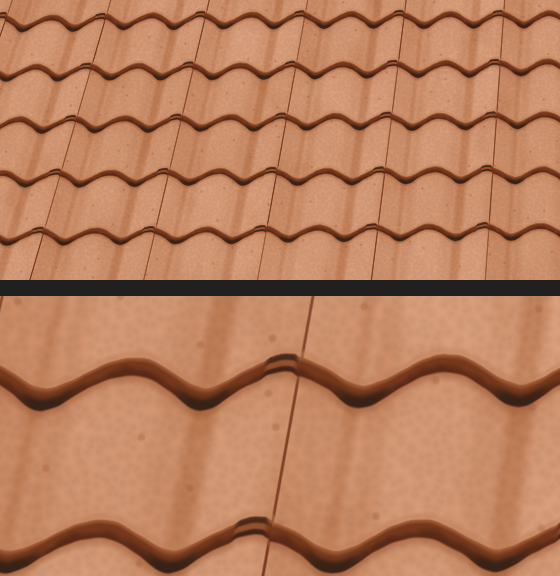
Top, the full canvas; bottom, a detail of the centre.
Give the GLSL for this texture, as a Shadertoy shader.

```glsl
// Clay roof: rows of double-roll tiles seen in slight perspective.
// Rows and columns come from a warped grid; each row ends in a scalloped lip
// with a shadow, and cellular noise and layered sines weather the clay.

const float TAU = 6.2831853;
const vec3 PALE   = vec3(0.825, 0.595, 0.460);
const vec3 TAN    = vec3(0.750, 0.500, 0.350);
const vec3 RUST   = vec3(0.620, 0.350, 0.210);
const vec3 BROWN  = vec3(0.460, 0.220, 0.110);
const vec3 UMBER  = vec3(0.350, 0.160, 0.090);
const vec3 SHADOW = vec3(0.220, 0.130, 0.085);

// Row edges lie at y = FIRST + STEP * k + GROW * k * k
const float FIRST = 0.060;
const float STEP  = 0.1732;
const float GROW  = 0.0044;

float hash(vec2 p) {
    vec3 q = fract(p.xyx * vec3(0.1031, 0.1030, 0.0973));
    q += dot(q, q.yzx + 33.33);
    return fract((q.x + q.y) * q.z);
}

// Distance to the nearest scattered point
float cellular(vec2 p) {
    vec2 cell = floor(p);
    float nearest = 2.0;
    for (int n = 0; n < 9; n++) {
        vec2 c = cell + vec2(n % 3 - 1, n / 3 - 1);
        vec2 site = c + vec2(hash(c), hash(c + 71.7));
        nearest = min(nearest, distance(p, site));
    }
    return nearest;
}

float waves(vec2 p) {
    return (sin(p.x + 1.7 * sin(p.y * 0.6)) + 0.6 * sin(p.y * 1.3 + p.x * 2.1)
          + 0.4 * sin(p.x * 4.3 - p.y * 2.7)) * 0.5;
}

float rowAt(float y) {
    return (sqrt(STEP * STEP + 4.0 * GROW * (y - FIRST)) - STEP) / (2.0 * GROW);
}

float edgeAt(float k) {
    return FIRST + k * (STEP + GROW * k);
}

// Soft band from a to b with edge softness s
float band(float x, float a, float b, float s) {
    return smoothstep(a - s, a + s, x) * (1.0 - smoothstep(b - s, b + s, x));
}

// Shade across one tile: 0 is lit, 1 is tan
float rollShade(float u) {
    float shade = 0.45 * band(u, 0.00, 0.20, 0.03);  // flat strip
    shade += 0.55 * band(u, 0.17, 0.21, 0.02);       // strip groove
    shade += 0.45 * band(u, 0.22, 0.30, 0.04);       // near flank
    shade += 0.35 * band(u, 0.58, 0.68, 0.05);       // far flank
    shade += 1.00 * band(u, 0.68, 0.76, 0.025);      // valley
    return shade + 0.25 * smoothstep(0.92, 1.0, u);
}

// Clay colour of a tile; d is the signed distance to the nearest lip
vec3 tileBody(vec2 p, float u, float d, vec2 id) {
    float tone = hash(id + 5.3);
    float shade = rollShade(u) + 0.35 * (tone - 0.4);
    shade += 0.16 * waves(p * vec2(9.0, 13.0) + tone * 9.0);
    shade += 0.30 * smoothstep(0.55, 0.95, cellular(p * vec2(11.0, 7.0)));
    shade += 0.30 * (1.0 - smoothstep(0.02, 0.075, d)) * step(0.0, d);
    vec3 clay = mix(PALE, TAN, clamp(shade, -0.2, 1.4));
    clay *= 1.0 + 0.07 * (cellular(p * 85.0) - 0.48);  // grain
    float pit = 1.0 - smoothstep(0.02, 0.06, cellular(p * 9.0 + 3.1));
    return mix(clay, RUST, 0.35 * pit);
}

// Front face of a row; t runs from 0 at its top to 1 below
vec3 lipColor(vec2 p, float t, float valley, float notch) {
    float wear = 0.5 + 0.5 * waves(p * vec2(70.0, 60.0));
    vec3 col = mix(RUST, BROWN, smoothstep(0.0, 0.3, t));
    col = mix(col, UMBER, smoothstep(0.35, 0.9, t + 0.35 * (wear - 0.5)));
    col = mix(col, SHADOW, valley * smoothstep(0.25, 0.7, t));
    vec3 overlap = mix(SHADOW, RUST, band(t, 0.35, 0.7, 0.1));
    return mix(col, overlap, 0.75 * notch);
}

void mainImage(out vec4 fragColor, in vec2 fragCoord) {
    // Height runs 0..1 downward; rows tilt up slightly to the right
    vec2 p = fragCoord / iResolution.y;
    p.y = 1.0 - p.y;
    float soft = max(0.9 / iResolution.y, 0.002);
    float tilted = p.y + 0.008 * (p.x - 1.0);
    // Columns fan out toward the bottom
    float pitch = 0.3516 + 0.055 * p.y;
    float column = (p.x - 1.797 + 0.07 * p.y) / pitch - 0.015;
    float u = fract(column);
    // Scalloped edge: two arches per tile, slightly uneven from tile to tile
    float arch = pow(0.5 + 0.5 * cos(2.0 * TAU * (u + 0.04)), 0.8);
    float lifted = tilted + 0.037 * (arch - 0.5);
    float k = floor(rowAt(lifted) + 0.5);
    float notch = band(u, 0.89, 0.985, 0.012);
    float jitter = 0.006 * (hash(vec2(floor(column), k)) - 0.5);
    float d = lifted - edgeAt(k) + jitter + 0.003 * notch;
    d += 0.0012 * waves(p * vec2(55.0, 20.0));
    // Tile surface and the seam between neighbours
    vec2 id = vec2(floor(column), d > 0.0 ? k : k - 1.0);
    vec3 col = tileBody(p, u, d, id);
    float seam = min(u, 1.0 - u) * pitch;
    float ink = 0.55 + 0.45 * hash(vec2(floor(column + 0.5), id.y) + 9.1);
    col = mix(col, BROWN, ink * (1.0 - smoothstep(0.0005, 0.001 + soft, seam)));
    // Lip, thicker in the valleys, and its soft shadow
    float valley = 1.0 - smoothstep(0.05, 0.5, arch);
    float thick = 0.0215 + 0.005 * valley;
    float shadow = (1.0 - smoothstep(thick, thick + 0.014, d)) * step(0.0, d);
    col = mix(col, RUST, 0.55 * shadow);
    col = mix(col, TAN, 0.5 * band(d, -0.008, 0.0, 0.004));
    col = mix(col, lipColor(p, d / thick, valley, notch), band(d, 0.0, thick, soft));
    fragColor = vec4(col, 1.0);
}
```
